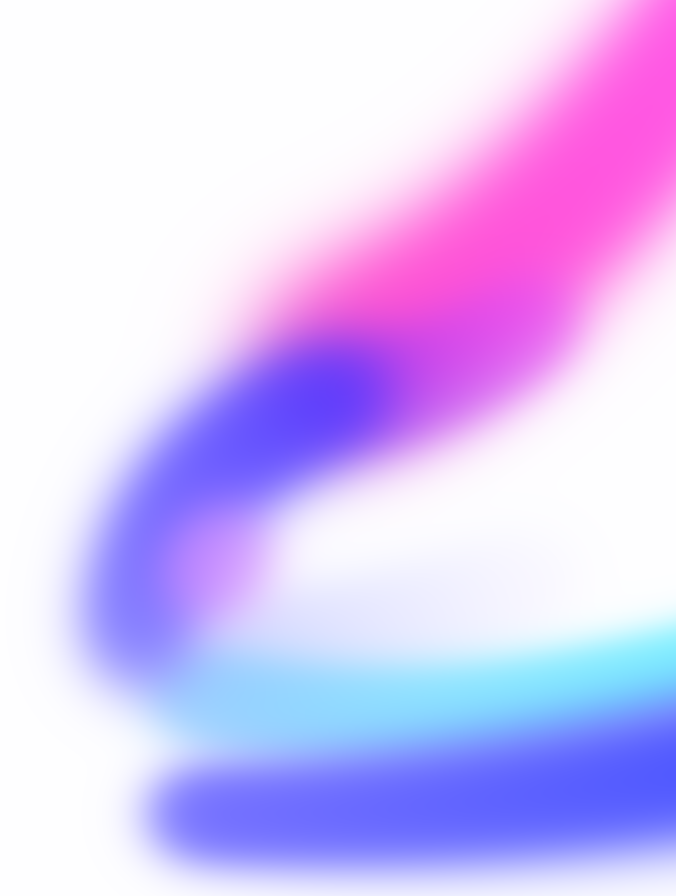
Write a Shadertoy shader that draws this background.

```glsl
// Soft blurred ribbons of pink, violet, blue and cyan sweeping over white.
// Each ribbon is a quadratic curve summed as Gaussian puffs, whose density
// becomes opacity; the ribbons are then layered from back to front.

// Lays one soft ribbon over the base; radius and colour run from start to end.
vec3 paintRibbon(vec3 base, vec2 p, vec2 start, vec2 bend, vec2 end,
                 vec2 radii, vec3 startColor, vec3 endColor, float opacity) {
    const int STEPS = 40;
    float density = 0.0;
    vec3 tint = vec3(0.0);
    for (int i = 0; i < STEPS; i++) {
        float t = (float(i) + 0.5) / float(STEPS);
        vec2 center = mix(mix(start, bend, t), mix(bend, end, t), t);
        float stepLength = 2.0 * length(mix(bend - start, end - bend, t)) / float(STEPS);
        float radius = mix(radii.x, radii.y, t);
        vec2 offset = (p - center) / radius;
        float puff = exp(-dot(offset, offset)) * stepLength / (1.772 * radius);
        density += puff;
        tint += puff * mix(startColor, endColor, t);
    }
    float alpha = opacity * (1.0 - exp(-3.0 * density));
    return mix(base, tint / max(density, 1e-6), alpha);
}

void mainImage(out vec4 fragColor, in vec2 fragCoord) {
    // Canvas units: height is 1, width is 0.754
    vec2 p = fragCoord / iResolution.xy * vec2(0.754, 1.0);
    vec3 color = vec3(0.995, 0.995, 1.0);

    // Lavender haze inside the fold
    color = paintRibbon(color, p, vec2(0.26, 0.27), vec2(0.42, 0.28), vec2(0.61, 0.36),
        vec2(0.055, 0.05), vec3(0.78, 0.80, 1.0), vec3(0.98, 0.97, 1.0), 0.8);

    // Cyan upper edge of the lower sweep
    color = paintRibbon(color, p, vec2(0.195, 0.232), vec2(0.43, 0.154), vec2(0.885, 0.29),
        vec2(0.048, 0.036), vec3(0.56, 0.78, 1.0), vec3(0.40, 0.97, 1.0), 0.9);

    // Blue body of the lower sweep
    color = paintRibbon(color, p, vec2(0.195, 0.092), vec2(0.52, 0.082), vec2(0.91, 0.167),
        vec2(0.045, 0.070), vec3(0.43, 0.41, 1.0), vec3(0.22, 0.27, 1.0), 0.97);

    // Pink ribbon rising to the upper right
    color = paintRibbon(color, p, vec2(0.345, 0.59), vec2(0.612, 0.67), vec2(0.898, 1.117),
        vec2(0.088, 0.072), vec3(1.0, 0.26, 0.78), vec3(1.0, 0.30, 0.92), 0.97);

    // Violet shade along its underside
    color = paintRibbon(color, p, vec2(0.39, 0.555), vec2(0.495, 0.565), vec2(0.61, 0.65),
        vec2(0.056, 0.048), vec3(0.50, 0.20, 0.98), vec3(0.90, 0.28, 0.96), 0.65);

    // Blue limb curling down the left side
    color = paintRibbon(color, p, vec2(0.39, 0.564), vec2(0.156, 0.479), vec2(0.154, 0.271),
        vec2(0.060, 0.056), vec3(0.29, 0.20, 1.0), vec3(0.48, 0.46, 1.0), 0.95);

    // Orchid glow in the inner bend
    color = paintRibbon(color, p, vec2(0.225, 0.345), vec2(0.235, 0.37), vec2(0.265, 0.395),
        vec2(0.050), vec3(0.80, 0.50, 1.0), vec3(0.86, 0.60, 1.0), 0.85);

    fragColor = vec4(color, 1.0);
}
```
